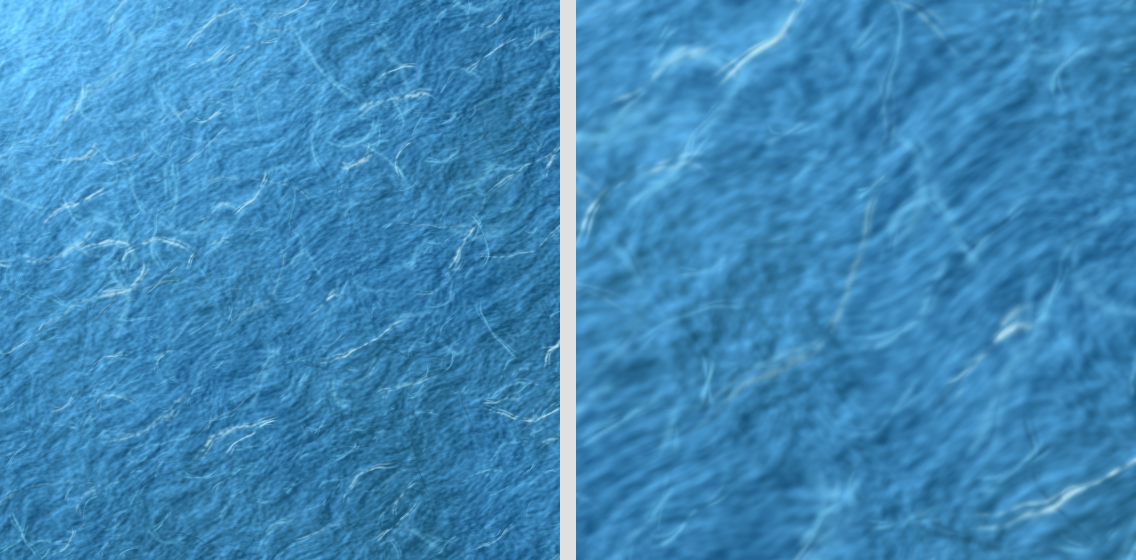
Left: the whole. Right: its middle third, enlarged.
Reproduce this texture procedurally as a Shadertoy shader.

```glsl
// Blue fibrous handmade paper: an embossed, diagonally wrinkled sheet lit from
// the upper left, strewn with soft curls, pale frayed strands and short flecks.
// Relief is sloped gradient noise; fibres are bent arcs scattered on jittered grids.

const vec3 DEEP_BLUE   = vec3(0.140, 0.400, 0.585);
const vec3 LIGHT_BLUE  = vec3(0.340, 0.675, 0.900);
const vec3 CURL_BLUE   = vec3(0.490, 0.820, 0.980);
const vec3 PALE_STRAND = vec3(0.760, 0.920, 0.970);
const vec3 WARM_STRAND = vec3(0.620, 0.780, 0.820);
const vec3 DARK_HAIR   = vec3(0.110, 0.290, 0.410);
const vec3 TEAL_SHIFT  = vec3(0.018, 0.008, -0.028);

const vec2  GLOW_CENTRE  = vec2(0.03, 1.02);
const float GLOW_FALLOFF = 2.2;
const float GLOW_GAIN    = 0.66;
const float CORNER_GAIN  = 0.45;              // extra light close to the corner
const float BASE_TONE    = 0.16;
const float MOTTLE       = 0.27;
const float RELIEF       = 1.90;
const float GRAIN        = 0.34;
const float WRINKLE_TILT = 0.55;              // radians above horizontal
const vec2  WRINKLE_SCALE = vec2(17.0, 31.0); // along and across the wrinkles
const float WANDER       = 0.014;             // broad sideways wobble of fibres
const float KINK         = 0.006;             // small sharp wobble of fibres
const float TAU          = 6.28318;

vec2 hash2(vec2 p) {
    vec3 q = fract(p.xyx * vec3(0.1031, 0.1030, 0.0973));
    q += dot(q, q.yzx + 33.33);
    return fract((q.xx + q.yz) * q.zy);
}

vec2 rotate(vec2 p, float a) {
    float c = cos(a), s = sin(a);
    return vec2(c * p.x + s * p.y, c * p.y - s * p.x);
}

float cornerGradient(vec2 cell, vec2 offset) {
    float a = TAU * hash2(cell).x;
    return dot(vec2(cos(a), sin(a)), offset);
}

float gradientNoise(vec2 p) {
    vec2 i = floor(p), f = fract(p);
    vec2 u = f * f * f * (f * (f * 6.0 - 15.0) + 10.0);
    vec2 e = vec2(0.0, 1.0);
    return mix(mix(cornerGradient(i, f), cornerGradient(i + e.yx, f - e.yx), u.x),
               mix(cornerGradient(i + e, f - e), cornerGradient(i + e.yy, f - e.yy), u.x), u.y);
}

vec2 noisePair(vec2 p) { return vec2(gradientNoise(p), gradientNoise(p + 40.0)); }

float fbm(vec2 p) {
    float sum = 0.0, amp = 0.5;
    for (int i = 0; i < 4; i++) {
        sum += amp * gradientNoise(p);
        p = rotate(p, 0.25) * 2.03 + 17.3;
        amp *= 0.52;
    }
    return sum;
}

float cornerGlow(vec2 p) {
    vec2 d = p - GLOW_CENTRE;
    return exp(-GLOW_FALLOFF * dot(d, d));
}

// One arc through the origin, tapered at its ends, with a fainter stray thread.
float arcFibre(vec2 p, float halfLength, float sweep, float width) {
    float radius = halfLength / sweep;
    vec2 q = p - vec2(0.0, radius);
    float t = atan(q.x, -q.y) / sweep;
    float across = length(q) - radius;
    float taper = 1.0 - smoothstep(0.55, 1.0, abs(t));
    float core = across / (width * (0.6 + 0.4 * taper));
    float stray = (across - width * 4.0 * t) / (0.8 * width);
    return taper * max(exp(-core * core), 0.6 * exp(-stray * stray));
}

// Fibres on a jittered grid; "share" is the chance that a cell holds one.
float scatter(vec2 p, float cell, float width, float heading, float spread,
              float curl, float share, float glowBias, float seed) {
    vec2 home = floor(p / cell);
    float sum = 0.0;
    for (int y = -1; y <= 1; y++)
    for (int x = -1; x <= 1; x++) {
        vec2 id = home + vec2(x, y);
        vec2 key = id + seed * 37.0 + 100.0;
        vec2 place = hash2(key), shape = hash2(key + 51.7), look = hash2(key + 93.1);
        vec2 centre = (id + 0.2 + 0.6 * place) * cell;
        if (look.x > share + glowBias * cornerGlow(centre)) continue;
        vec2 q = rotate(p - centre, heading + spread * (shape.x * 2.0 - 1.0));
        q.y *= shape.y > 0.5 ? 1.0 : -1.0;
        float bend = 0.12 + curl * fract(shape.y * 2.0);
        float halfLength = cell * mix(0.35, 0.85, place.y);
        float strength = mix(0.4, 1.0, look.y);
        sum = max(sum, strength * arcFibre(q, halfLength, bend, width * mix(0.7, 1.4, place.x)));
    }
    return sum;
}

void mainImage(out vec4 fragColor, in vec2 fragCoord) {
    vec2 p = fragCoord / iResolution.y;
    float glow = cornerGlow(p);

    // Sheet: broad light, cloudy mottling, embossed wrinkles and grain
    vec2 along = rotate(p, WRINKLE_TILT);
    vec2 w = along * WRINKLE_SCALE + 0.9 * noisePair(p * 9.0);
    float relief = fbm(w) - fbm(w + vec2(-0.07, 0.16));
    float cloud = gradientNoise(p * 3.2 + 8.0) + 0.6 * gradientNoise(p * 11.0 + 3.0);
    float grain = gradientNoise(along * vec2(100.0, 165.0));
    float tone = BASE_TONE + GLOW_GAIN * glow + CORNER_GAIN * pow(glow, 6.0)
               + MOTTLE * cloud + RELIEF * relief + GRAIN * grain;
    vec3 color = mix(DEEP_BLUE, LIGHT_BLUE, max(tone, -0.25));
    float teal = smoothstep(-0.2, 0.5, gradientNoise(p * 5.0 + 70.0) + 0.3 - 0.5 * p.y);
    color += TEAL_SHIFT * teal * clamp(1.0 - 1.4 * tone, 0.0, 1.0);

    // Fibres: wandering paths with uneven brightness along them
    vec2 f = p + WANDER * noisePair(p * 12.0 + 5.0) + KINK * noisePair(p * 33.0);
    float wear = clamp(0.75 + 1.3 * gradientNoise(p * 38.0) + 1.1 * grain, 0.1, 1.0);
    float curls = max(scatter(f, 0.13, 0.0044, 1.3, 1.3, 1.3, 0.12, 0.90, 1.0),
                      scatter(f, 0.085, 0.0030, 1.1, 1.5, 1.5, 0.15, 0.95, 2.0));
    float strands = max(scatter(f, 0.15, 0.0026, 0.42, 0.50, 0.9, 0.28, 0.30, 3.0),
                        scatter(f, 0.085, 0.0023, 0.60, 0.50, 1.0, 0.20, 0.15, 8.0));
    float warm = scatter(f, 0.18, 0.0019, 0.35, 0.70, 0.8, 0.35, 0.15, 4.0);
    float flecks = max(scatter(f, 0.055, 0.0022, 0.60, 0.45, 0.8, 0.34, 0.15, 5.0),
                       scatter(f, 0.036, 0.0019, 0.70, 0.50, 0.8, 0.20, 0.10, 7.0));
    float hairs = scatter(f, 0.10, 0.0020, -0.4, 1.0, 0.4, 0.25, -0.40, 6.0);
    color = mix(color, DARK_HAIR, 0.50 * hairs * wear);
    color = mix(color, CURL_BLUE, 0.62 * curls * (0.4 + 0.6 * wear));
    color = mix(color, WARM_STRAND, 0.50 * warm * wear);
    color = mix(color, CURL_BLUE, 0.62 * flecks * wear);
    color = mix(color, PALE_STRAND, 0.85 * strands * wear);

    fragColor = vec4(clamp(color, 0.0, 1.0), 1.0);
}
```
